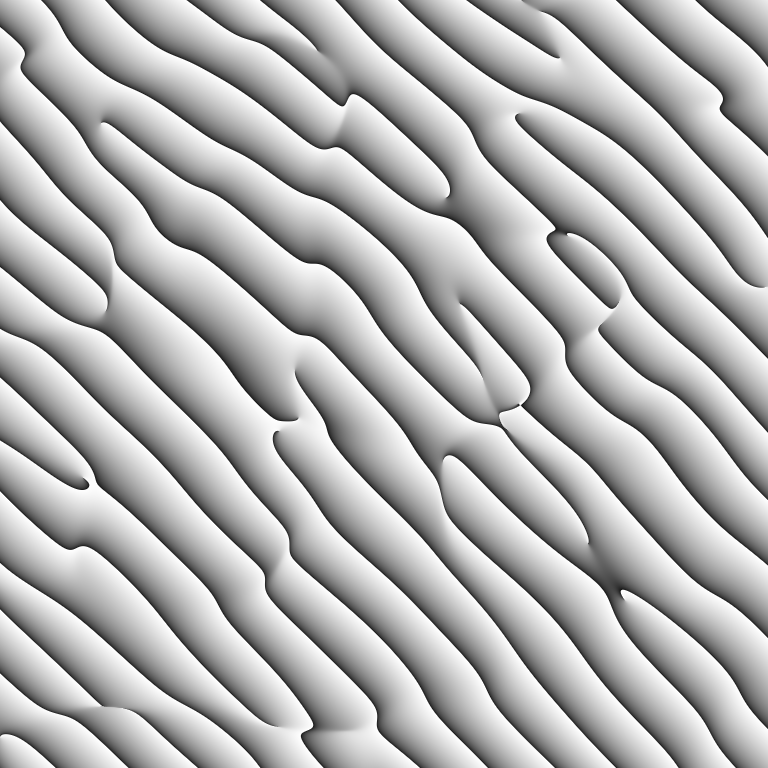
Give the GLSL for this pattern, as a WebGL 1 fragment shader.

```glsl
precision highp float;

uniform vec2 u_resolution;

const float TAU = 6.2831853;
const float GAMMA = 0.44;

vec3 hash3(vec3 p) {
  p = fract(p * vec3(0.1031, 0.1030, 0.0973));
  p += dot(p, p.yxz + 33.33);
  return fract((p.xxy + p.yxx) * p.zyx);
}

float cross2(vec2 a, vec2 b) {
  return a.x * b.y - a.y * b.x;
}

// Integral of the repeating ramp fract(x)^GAMMA
float rampIntegral(float x) {
  return (floor(x) + pow(fract(x), GAMMA + 1.0)) / (GAMMA + 1.0);
}

// Ramp averaged over a footprint, which smooths its sharp edge
float smoothRamp(float x, float width) {
  return (rampIntegral(x + 0.5 * width) - rampIntegral(x - 0.5 * width)) / width;
}

// Phase of a sum of Gaussian kernels with random phases:
// x is the phase in turns, yz its gradient
vec3 phaseNoise(vec2 p) {
  const float cellSize = 0.2;
  const float spread = 0.058;
  vec2 cell = floor(p / cellSize);
  vec2 sum = vec2(0.0);
  vec2 slopeX = vec2(0.0);
  vec2 slopeY = vec2(0.0);

  for (int j = -1; j <= 1; j++) {
    for (int i = -1; i <= 1; i++) {
      vec2 corner = cell + vec2(float(i), float(j));
      for (int k = 0; k < 7; k++) {
        vec3 rnd = hash3(vec3(corner + 17.0, float(k) * 7.0 + 3.0));
        vec2 d = (p - (corner + rnd.xy) * cellSize) / spread;
        float angle = TAU * rnd.z;
        vec2 wave = exp(-0.5 * dot(d, d)) * vec2(cos(angle), sin(angle));
        sum += wave;
        slopeX -= wave * d.x / spread;
        slopeY -= wave * d.y / spread;
      }
    }
  }

  float power = max(dot(sum, sum), 1e-7);
  vec2 gradient = vec2(cross2(sum, slopeX), cross2(sum, slopeY)) / power;
  return vec3(atan(sum.y, sum.x + 1e-9), gradient) / TAU;
}

void main() {
  float pixel = 1.0 / min(u_resolution.x, u_resolution.y);
  vec2 p = gl_FragCoord.xy * pixel;

  // Diagonal carrier, bent and forked by the phase noise
  vec2 carrier = vec2(10.4, 10.8);
  vec3 noise = phaseNoise(p);
  float phase = dot(carrier, p) + noise.x;
  float footprint = clamp(length(carrier + noise.yz) * pixel, 0.004, 1.0);

  gl_FragColor = vec4(vec3(smoothRamp(phase, footprint)), 1.0);
}
```
